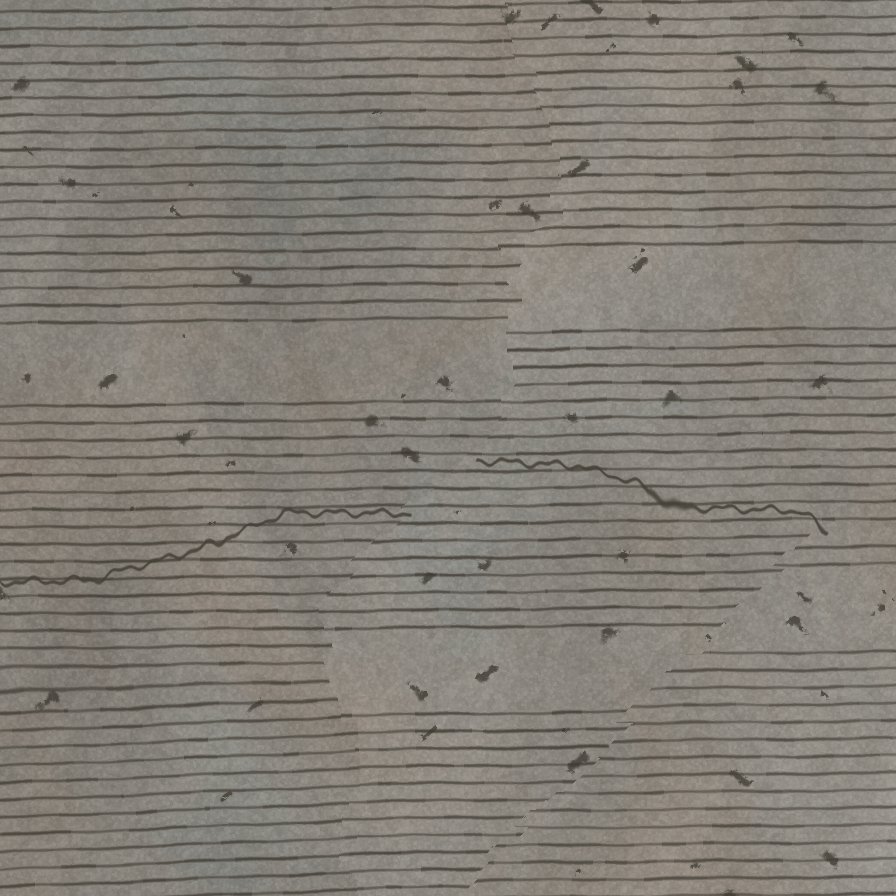
A Shadertoy shader for this texture:

```glsl
// Weathered grooved concrete: three offset panels of thin, slightly tilted grooves
// separated by plain bands. Warped sines give the stains, cellular noise gives the
// grain, pits and broken groove edges, and two polylines give the cracks.

const vec3 CONCRETE = vec3(0.550, 0.531, 0.501);
const vec3 WARM_STAIN = vec3(0.018, -0.003, -0.012);
const vec3 GROOVE = vec3(0.265, 0.247, 0.215);
const vec3 PIT = vec3(0.24, 0.225, 0.195);
const float SPACING = 0.0193;
const float GROOVE_HALF_WIDTH = 0.0031;
const float PLAIN_BAND = 0.079;
const float STAIN_STRENGTH = 0.040;
const float GRAIN_STRENGTH = 0.085;

float hash(vec2 p) {
    vec3 q = fract(p.xyx * vec3(0.1031, 0.1030, 0.0973));
    q += dot(q, q.yzx + 33.33);
    return fract((q.x + q.y) * q.z);
}

// x: distance to the nearest cell point, y: random value of that cell
vec2 cellular(vec2 p) {
    vec2 cell = floor(p), nearest = vec2(9.0, 0.0);
    for (int j = -1; j <= 1; j++)
    for (int i = -1; i <= 1; i++) {
        vec2 c = cell + vec2(i, j);
        vec2 point = c + vec2(hash(c + 17.0), hash(c + 71.0));
        float d = length(point - p);
        if (d < nearest.x) nearest = vec2(d, hash(c + 131.0));
    }
    return nearest;
}

// Cloudy field of about -1..1 made from rotated, warped sines
float stains(vec2 p) {
    float sum = 0.0, amp = 0.5;
    for (int i = 0; i < 6; i++) {
        p += 0.6 * sin(p.yx * 1.3 + float(i) * 2.1);
        sum += amp * sin(p.x) * cos(p.y);
        p = mat2(0.8, 0.6, -0.6, 0.8) * p * 1.8 + 1.7;
        amp *= 0.68;
    }
    return sum;
}

// Irregular border of the left panel, as x for a depth below the top
float leftSeam(float depth) {
    float bulge = smoothstep(0.0, 0.17, depth) - smoothstep(0.24, 0.27, depth);
    float slant = clamp((depth - 0.45) / 0.22, 0.0, 1.0);
    return 0.57 + 0.05 * bulge - 0.21 * slant + 0.03 * smoothstep(0.70, 0.80, depth);
}

// Groove coverage: plain band above each edge, then evenly spaced lines
float grooves(vec2 p, float edge, float period, float tilt, float rough) {
    float y = p.y - tilt * (p.x - 0.5) - edge;
    y += 0.0007 * sin(p.x * 31.0 + edge * 40.0) + 0.0004 * sin(p.x * 97.0 + p.y * 60.0);
    float along = mod(y, period) - PLAIN_BAND;
    float row = floor(along / SPACING + 0.5);
    float offset = abs(along - row * SPACING);
    float wear = cellular(vec2(p.x * 28.0, row * 3.7 + edge * 50.0)).y;
    float width = GROOVE_HALF_WIDTH * (0.82 + 0.3 * wear) + rough;
    float inside = step(-0.5 * SPACING, along) * step(along, period - PLAIN_BAND - 0.3 * SPACING);
    return inside * (0.62 + 0.38 * wear) * (1.0 - smoothstep(0.0003, width, offset));
}

float segment(vec2 p, vec2 a, vec2 b) {
    vec2 d = b - a;
    return length(p - a - d * clamp(dot(p - a, d) / dot(d, d), 0.0, 1.0));
}

float cracks(vec2 p, float rough) {
    vec2 path[11] = vec2[11](
        vec2(0.0, 0.350), vec2(0.105, 0.353), vec2(0.245, 0.395), vec2(0.315, 0.428), vec2(0.455, 0.427),
        vec2(0.535, 0.486), vec2(0.650, 0.480), vec2(0.710, 0.460), vec2(0.757, 0.434), vec2(0.890, 0.430),
        vec2(0.925, 0.405));
    p += 0.003 * vec2(sin(p.y * 160.0), sin(p.x * 130.0) + 0.6 * sin(p.x * 290.0));
    float d = 1.0;
    for (int i = 0; i < 10; i++)
        if (i != 4) d = min(d, segment(p, path[i], path[i + 1]));
    float swell = 0.005 * exp(-pow((p.x - 0.752) / 0.02, 2.0));
    return 1.0 - smoothstep(0.0006, 0.0033 + swell + rough, d);
}

void mainImage(out vec4 fragColor, in vec2 fragCoord) {
    vec2 p = fragCoord / iResolution.xy;
    float depth = 1.0 - p.y;

    // Grain and stains
    vec2 fine = cellular(p * 260.0), coarse = cellular(p * 95.0 + 9.0);
    float grain = 0.6 * (fine.y - 0.5) + 0.4 * (0.45 - fine.x) + 0.35 * (coarse.y - 0.5);
    float rough = 0.0016 * (fine.y - 0.5) + 0.0008 * (coarse.y - 0.5);
    float cloud = stains(p * vec2(9.0, 6.0) + 2.0);
    float streak = sin(p.x * 23.0 + 1.2 * sin(p.y * 5.0)) * smoothstep(0.3, 0.9, p.y);

    // Panels with stepped borders
    float jag = 0.024 * (hash(vec2(floor(p.y / SPACING), 5.0)) - 0.5) + 0.004 * (coarse.y - 0.5);
    bool isLeft = p.x + jag < leftSeam(depth);
    bool isRight = !isLeft && depth > 0.595 && p.x + jag > 1.505 - depth;
    float line;
    if (isLeft) line = grooves(p, 0.566, 1.0, 0.012 + 0.03 * smoothstep(0.27, 0.20, p.y), rough);
    else if (isRight) line = 0.9 * grooves(p, 0.287, 0.60, 0.010, rough);
    else line = grooves(p, 0.646 - 0.425, 0.425, 0.012, rough);

    // Surface tone
    float side = isLeft ? -0.018 : (isRight ? 0.012 : 0.006);
    vec3 color = CONCRETE + side + STAIN_STRENGTH * cloud - 0.012 * streak;
    color += WARM_STAIN * stains(p.yx * 7.0 + 8.0);
    color += GRAIN_STRENGTH * grain;

    // Grooves, cracks and scattered pits
    color = mix(color, GROOVE, 0.88 * line);
    color = mix(color, GROOVE, 0.85 * cracks(p, rough));
    vec2 spot = cellular(p * vec2(21.0, 27.0) + 0.12 * sin(p.yx * 190.0));
    float radius = 0.20 * smoothstep(0.90, 1.0, spot.y) + 0.06 * step(0.90, spot.y);
    float pit = step(0.90, spot.y) * (1.0 - smoothstep(0.4 * radius, radius, spot.x + 0.12 * (fine.y - 0.5)));
    color = mix(color, PIT, 0.75 * pit);

    fragColor = vec4(clamp(color, 0.0, 1.0), 1.0);
}
```
